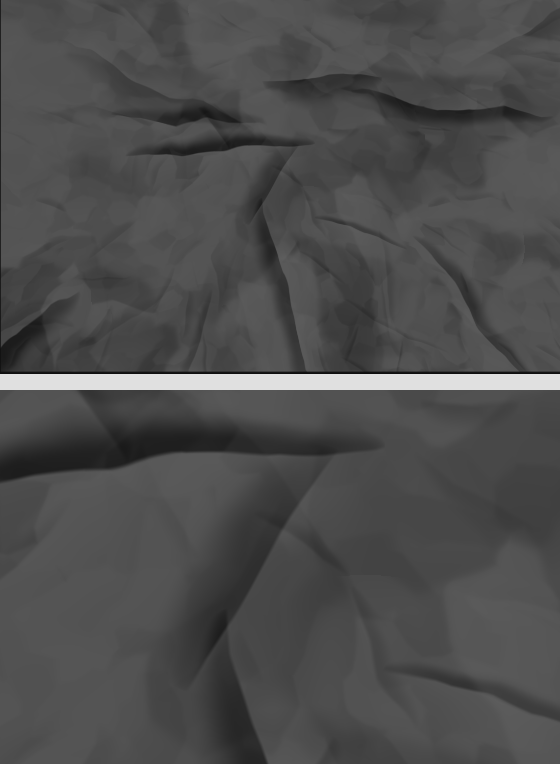
Top, the full canvas; bottom, a detail of the centre.
Write a Shadertoy shader that draws this texture.

```glsl
// Dark grey crumpled paper: flat facets, small creases and a few deep folds.
#define BASE_GREY 0.300
#define SOFT_SHADE 0.055
#define LARGE_FACETS 0.095
#define MEDIUM_FACETS 0.068
#define FINE_FACETS 0.034
#define CREASE_DEPTH 0.065
#define FOLD_DEPTH 0.150
#define KINK 0.055
#define EDGE 0.0025

const int FOLD_COUNT = 11;

// Main folds: start and end, in units of the canvas height
const vec4 FOLD_LINE[FOLD_COUNT] = vec4[FOLD_COUNT](
    vec4(0.34, 0.58, 0.84, 0.62), vec4(0.68, 0.78, 1.02, 0.77),
    vec4(0.94, 0.73, 1.48, 0.68), vec4(0.28, 0.69, 0.70, 0.66),
    vec4(0.70, 0.48, 0.84, -0.08), vec4(0.79, 0.62, 0.67, 0.40),
    vec4(-0.20, -0.12, 0.22, 0.22), vec4(1.10, 0.37, 1.44, -0.08),
    vec4(0.86, 0.42, 1.08, 0.33), vec4(0.15, 0.89, 0.67, 0.65),
    vec4(1.26, 0.83, 1.62, 1.06));

// Width (sign picks the shaded side) and relative depth
const vec2 FOLD_SHAPE[FOLD_COUNT] = vec2[FOLD_COUNT](
    vec2(0.045, 1.2), vec2(-0.085, 0.85), vec2(-0.055, 0.9),
    vec2(0.045, 0.8), vec2(-0.070, 1.0), vec2(-0.090, 0.65),
    vec2(-0.065, 0.9), vec2(0.050, 0.75), vec2(0.022, 0.8),
    vec2(-0.100, 0.4), vec2(-0.065, 0.4));

// Integer hash of a cell and a seed
vec3 hash3(vec2 cell, float seed) {
    uvec3 v = uvec3(ivec3(cell, seed)) * 1664525u + 1013904223u;
    v.x += v.y * v.z; v.y += v.z * v.x; v.z += v.x * v.y;
    v ^= v >> 16u;
    v.x += v.y * v.z; v.y += v.z * v.x; v.z += v.x * v.y;
    return vec3(v >> 8u) / 16777216.0;
}

vec2 rotate(vec2 p, float angle) {
    float c = cos(angle), s = sin(angle);
    return vec2(c * p.x + s * p.y, c * p.y - s * p.x);
}

// Value noise pair: soft = 0 keeps straight kinks, soft = 1 is smooth
vec2 noise(vec2 p, float seed, float soft) {
    vec2 i = floor(p), f = fract(p);
    f = mix(f, f * f * (3.0 - 2.0 * f), soft);
    vec2 low = mix(hash3(i, seed).xy, hash3(i + vec2(1, 0), seed).xy, f.x);
    vec2 high = mix(hash3(i + vec2(0, 1), seed).xy, hash3(i + 1.0, seed).xy, f.x);
    return mix(low, high, f.y) - 0.5;
}

// Angular displacement that breaks straight lines
vec2 kink(vec2 p) {
    vec2 sum = vec2(0.0);
    float scale = 5.0, gain = 1.0;
    for (int i = 0; i < 3; i++) {
        p = rotate(p, 0.9);
        sum += gain * noise(p * scale, 40.0 + float(i), 0.0);
        scale *= 2.3;
        gain *= 0.45;
    }
    return sum;
}

// Grain direction: level at the top, fanning out below the centre
float flow(vec2 p) {
    float fan = atan(p.y - 0.66, p.x - 0.75);
    return mix(fan, -0.2, smoothstep(0.48, 0.66, p.y));
}

// Tapered wedge: sharp dark edge on one side, faint rim on the other
float fold(vec2 p, vec2 a, vec2 b, float width) {
    vec2 along = b - a;
    float t = dot(p - a, along) / dot(along, along);
    float side = dot(p - a, normalize(vec2(-along.y, along.x))) * sign(width);
    float taper = sqrt(max(4.0 * t * (1.0 - t), 0.0));
    float reach = abs(width) * taper + 0.0005;
    float shade = smoothstep(-EDGE, EDGE, side)
                * (1.0 - smoothstep(0.25 * reach, reach + EDGE, side));
    float rim = exp(min(side, 0.0) / reach) * (1.0 - smoothstep(-EDGE, EDGE, side));
    return taper * (0.22 * rim - shade);
}

// Long tilted facets, with edges that vary from soft to crisp
float facets(vec2 p, float scale, float seed) {
    vec2 q = p * scale, base = floor(q);
    float crisp = 26.0 + 26.0 * noise(q * 0.7, seed + 7.0, 1.0).x;
    float sum = 0.0, total = 0.0;
    for (int k = 0; k < 9; k++) {
        vec2 cell = base + vec2(k % 3 - 1, k / 3 - 1);
        vec3 h = hash3(cell, seed);
        vec2 centre = cell + 0.12 + 0.76 * h.xy;
        vec2 r = rotate(q - centre, flow(centre / scale) + 1.8 * (h.z - 0.5));
        float weight = exp(-crisp * dot(abs(r), vec2(0.6, 1.2)));
        float tilt = fract(h.z * 7.3 + h.x) - 0.5 + 1.1 * (h.y - 0.5) * r.y;
        sum += weight * tilt;
        total += weight;
    }
    return sum / total;
}

// Scattered short creases
float creases(vec2 p, float scale, float seed) {
    vec2 q = p * scale, base = floor(q);
    float sum = 0.0;
    for (int k = 0; k < 9; k++) {
        vec2 cell = base + vec2(k % 3 - 1, k / 3 - 1);
        vec3 h = hash3(cell, seed), shape = hash3(cell, seed + 1.0);
        vec2 centre = (cell + 0.15 + 0.7 * h.xy) / scale;
        float angle = flow(centre) + 1.5 * (h.z - 0.5);
        vec2 arm = vec2(cos(angle), sin(angle)) * mix(0.3, 0.8, shape.x) / scale;
        float width = mix(0.06, 0.24, shape.y) / scale * (h.x < 0.5 ? -1.0 : 1.0);
        sum += shape.z * shape.z * fold(p, centre - arm, centre + arm, width);
    }
    return sum;
}

void mainImage(out vec4 fragColor, in vec2 fragCoord) {
    vec2 p = fragCoord / iResolution.y;
    vec2 bend = kink(p);
    vec2 q = p + KINK * bend;

    // The upper left of the sheet stays calmer
    float detail = mix(0.4, 1.0, smoothstep(0.05, 0.4, p.x + 0.35 * (1.0 - p.y)));

    // Broad curvature and facets
    float fine = facets(q, 17.0, 3.0);
    float grey = BASE_GREY + SOFT_SHADE * noise(p * 3.0, 9.0, 1.0).x;
    grey += LARGE_FACETS * mix(0.75, 1.0, detail) * facets(q, 3.6, 1.0);
    grey += detail * (MEDIUM_FACETS * facets(q, 8.0, 2.0) + FINE_FACETS * fine);

    // Creases and deep folds
    grey += detail * CREASE_DEPTH * (creases(q, 4.5, 11.0) + 0.75 * creases(q, 10.0, 21.0));
    for (int i = 0; i < FOLD_COUNT; i++) {
        vec4 line = FOLD_LINE[i];
        vec2 shape = FOLD_SHAPE[i];
        grey += FOLD_DEPTH * shape.y * (1.0 + 0.5 * fine)
              * fold(q, line.xy, line.zw, shape.x);
    }

    // Compress highlights, keep shadows off black, darken the sheet border
    grey = max(grey - 0.55 * max(grey - 0.325, 0.0), 0.085);
    float sheet = smoothstep(0.003, 0.009, p.y) * smoothstep(0.0, 0.004, p.x);
    fragColor = vec4(vec3(mix(0.06, grey, sheet)), 1.0);
}
```
